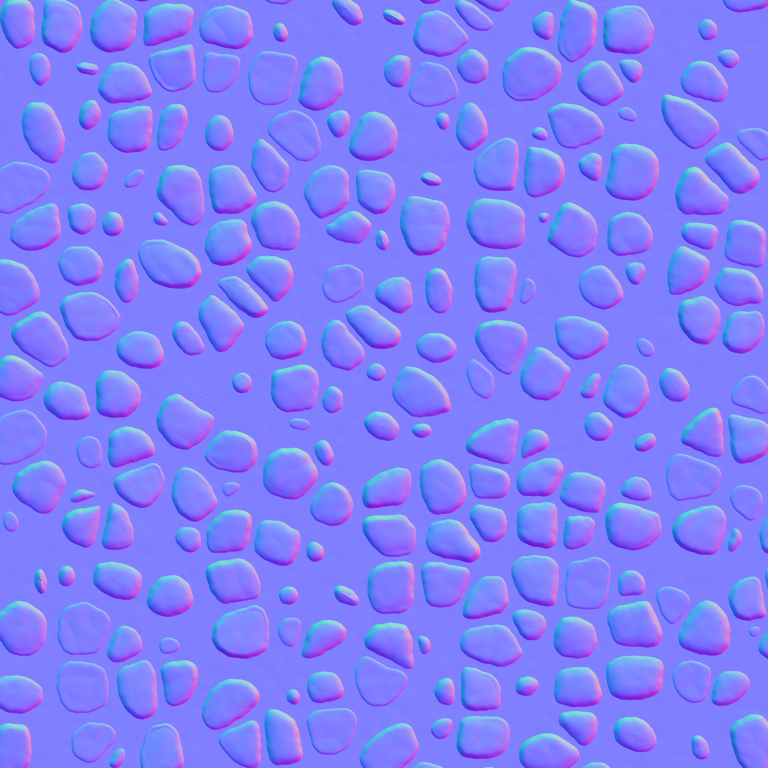
This texture map is drawn by a WebGL 2 fragment shader. Its source:

```glsl
#version 300 es
precision highp float;
// Normal map of smooth pebbles set in flat ground. Each stone is an ellipse
// softly clipped by the borders of its weighted Voronoi cell; its rounded
// height profile is differentiated and encoded as a tangent-space normal.

uniform vec2 u_resolution;
out vec4 outColor;

const float GRID = 15.0;       // stones across the canvas
const float GAP = 0.065;       // inset from each cell border
const float SHARPNESS = 17.0;  // corner tightness of the soft clipping
const float RIM_SLOPE = 1.3;   // steepness at the stone edge
const float DOME_SLOPE = 0.11; // gentle curvature of the top
const float TAP = 0.014;       // half step of the height derivative

struct Stone {
    vec2 centre;
    vec2 axes;
    vec2 dir;
    vec2 tilt;
    float weight;
    float rim;
    float bulge;
};

vec3 hash3(vec2 p) {
    vec3 q = fract(p.xyx * vec3(0.1031, 0.1030, 0.0973));
    q += dot(q, q.yxz + 33.33);
    return fract((q.xxy + q.yzz) * q.zyx);
}

// Gradient noise, roughly -0.7 to 0.7
float cornerRamp(vec2 corner, vec2 offset) {
    float angle = 6.2832 * hash3(corner + 19.0).x;
    return dot(vec2(cos(angle), sin(angle)), offset);
}

float gradientNoise(vec2 p) {
    vec2 i = floor(p), f = fract(p);
    vec2 u = f * f * f * (f * (f * 6.0 - 15.0) + 10.0);
    vec2 x = vec2(1.0, 0.0);
    float low = mix(cornerRamp(i, f), cornerRamp(i + x, f - x), u.x);
    float high = mix(cornerRamp(i + x.yx, f - x.yx), cornerRamp(i + 1.0, f - 1.0), u.x);
    return mix(low, high, u.y);
}

// Random stone belonging to one grid cell
Stone makeStone(vec2 cell) {
    vec3 a = hash3(cell + 37.0), b = hash3(cell + 171.0), c = hash3(cell + 311.0);
    float radius = mix(0.17, 0.59, smoothstep(0.0, 0.75, a.z));
    float stretch = mix(1.02, 1.45, b.x * b.x);
    float angle = 6.2832 * b.y;
    float raised = step(0.14, b.z);
    Stone s;
    s.centre = cell + 0.5 + (a.xy - 0.5) * 0.72;
    s.axes = radius * vec2(stretch, 1.0 / stretch);
    s.dir = vec2(cos(angle), sin(angle));
    s.tilt = (c.xy - 0.5) * 0.12 * raised;
    s.weight = 0.65 * radius * radius;
    s.rim = mix(0.018, mix(0.035, 0.078, c.z), raised);
    s.bulge = raised;
    return s;
}

float powerDistance(vec2 p, Stone s) {
    vec2 d = p - s.centre;
    return dot(d, d) - s.weight;
}

// Cell of the stone that owns point p
vec2 findOwner(vec2 p) {
    vec2 home = floor(p), owner = home;
    float best = 1e5;
    for (int y = -2; y <= 2; y++)
    for (int x = -2; x <= 2; x++) {
        vec2 cell = home + vec2(x, y);
        float d = powerDistance(p, makeStone(cell));
        if (d < best) { best = d; owner = cell; }
    }
    return owner;
}

float ellipseDistance(vec2 p, Stone s) {
    vec2 d = p - s.centre + 1e-4;
    vec2 q = vec2(dot(d, s.dir), dot(d, vec2(-s.dir.y, s.dir.x)));
    float k = length(q / s.axes);
    return k * (k - 1.0) / max(length(q / (s.axes * s.axes)), 1e-4);
}

// Soft maximum of the ellipse and the inset borders, with a chipped edge
float stoneDistance(vec2 p, vec2 cell, Stone s) {
    float sum = exp(SHARPNESS * ellipseDistance(p, s));
    float own = powerDistance(p, s);
    for (int y = -2; y <= 2; y++)
    for (int x = -2; x <= 2; x++) {
        if (x == 0 && y == 0) continue;
        Stone other = makeStone(cell + vec2(x, y));
        float border = 0.5 * (own - powerDistance(p, other)) / distance(s.centre, other.centre);
        sum += exp(SHARPNESS * (border + GAP));
    }
    float chips = 0.05 * gradientNoise(p * 1.9) + 0.022 * gradientNoise(p * 5.5);
    return log(sum) / SHARPNESS + chips;
}

float rise(float depth, float width, float slope) {
    return slope * width * (1.0 - exp(-depth / width));
}

float surfaceHeight(vec2 p, vec2 cell, Stone s) {
    float depth = max(-stoneDistance(p, cell, s), 0.0);
    float body = rise(depth, s.rim, RIM_SLOPE) + s.bulge * rise(depth, 0.2, DOME_SLOPE);
    float onStone = smoothstep(0.0, 0.1, depth);
    float wrinkles = abs(gradientNoise(p * 1.7 + 5.0)) + 0.3 * gradientNoise(p * 4.0);
    return body + onStone * dot(s.tilt, p - s.centre) + mix(0.008, 0.022, onStone) * wrinkles;
}

void main() {
    vec2 p = GRID * gl_FragCoord.xy / min(u_resolution.x, u_resolution.y);
    vec2 cell = findOwner(p);
    Stone stone = makeStone(cell);
    vec2 dx = vec2(TAP, 0.0), dy = dx.yx;
    vec2 slope = vec2(
        surfaceHeight(p + dx, cell, stone) - surfaceHeight(p - dx, cell, stone),
        surfaceHeight(p + dy, cell, stone) - surfaceHeight(p - dy, cell, stone)) / (2.0 * TAP);
    vec3 normal = normalize(vec3(-slope, 1.0));
    outColor = vec4(0.5 + 0.5 * normal, 1.0);
}
```
